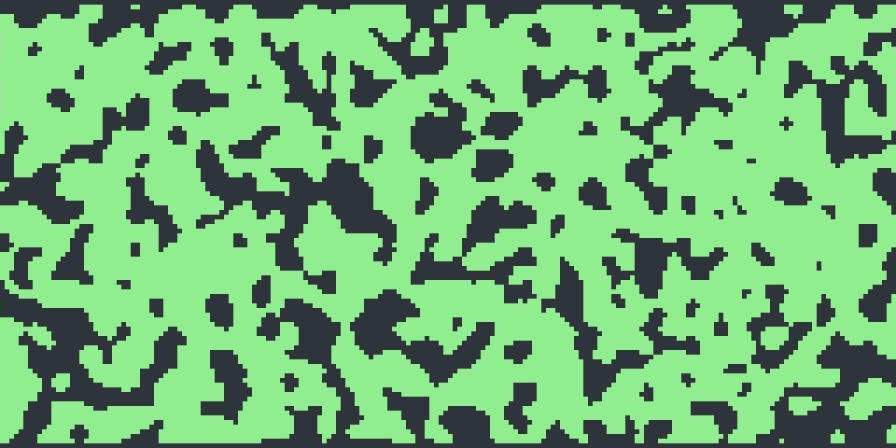
This texture is drawn by a WebGL 2 fragment shader. Its source:

```glsl
#version 300 es
precision highp float;
precision highp int;
// Blocky cave map: dark rock islands and winding walls on a light green floor.
// White noise on a square grid is blurred with a Gaussian and thresholded per cell,
// then cells are blended with crisp brightness and slightly softer tint at the edges.

uniform vec2 u_resolution;
out vec4 fragColor;

const float ROWS = 96.0;

float hash(ivec2 cell) {
    uvec2 q = uvec2(cell + 512) * uvec2(1597u, 3571u);
    uint h = (q.x ^ (q.y << 11)) * 73471u + q.y;
    h = (h ^ (h >> 15)) * 668265u;
    h = (h ^ (h >> 13)) * 374761u;
    return float((h ^ (h >> 16)) & 65535u) / 65535.0;
}

// 1.0 for open floor, 0.0 for rock
float floorAt(vec2 cell) {
    float edge = min(cell.y, ROWS - 1.0 - cell.y);
    if (edge < 0.5) return 0.0;

    // Blurred noise, normalised to unit variance
    float sum = 0.0, power = 0.0;
    for (int j = -4; j <= 4; j++) {
        for (int i = -4; i <= 4; i++) {
            float w = exp(-float(i * i + j * j) / (2.0 * 1.7 * 1.7));
            sum += w * (hash(ivec2(cell) + ivec2(i, j)) - 0.5);
            power += w * w;
        }
    }
    float density = sum / sqrt(power / 12.0);

    // Rock gathers along the top and bottom walls
    density += 0.8 * exp(-edge / 2.0);
    return density > 0.58 ? 0.0 : 1.0;
}

// Box-filtered blend of four cells around a shared corner
float blendCells(vec4 cells, vec2 offset, float width) {
    vec2 t = clamp(offset / width + 0.5, 0.0, 1.0);
    return mix(mix(cells.x, cells.y, t.x), mix(cells.z, cells.w, t.x), t.y);
}

void main() {
    vec2 p = gl_FragCoord.xy / u_resolution.y * ROWS;
    vec2 base = floor(p - 0.5);
    vec2 offset = p - base - 1.0;
    vec4 cells = vec4(floorAt(base), floorAt(base + vec2(1, 0)),
                      floorAt(base + vec2(0, 1)), floorAt(base + vec2(1, 1)));

    float pixelWidth = min(ROWS / u_resolution.y, 1.0);
    float crisp = blendCells(cells, offset, pixelWidth);
    float soft = blendCells(cells, offset, 0.9);

    // Brightness follows the crisp edge, tint the soft one
    vec3 rock = vec3(0.186, 0.204, 0.226);
    vec3 grass = vec3(0.563, 0.932, 0.563);
    vec3 luma = vec3(0.299, 0.587, 0.114);
    float rockLuma = dot(rock, luma), grassLuma = dot(grass, luma);
    vec3 tint = mix(rock - rockLuma, grass - grassLuma, soft);
    fragColor = vec4(mix(rockLuma, grassLuma, crisp) + tint, 1.0);
}
```
